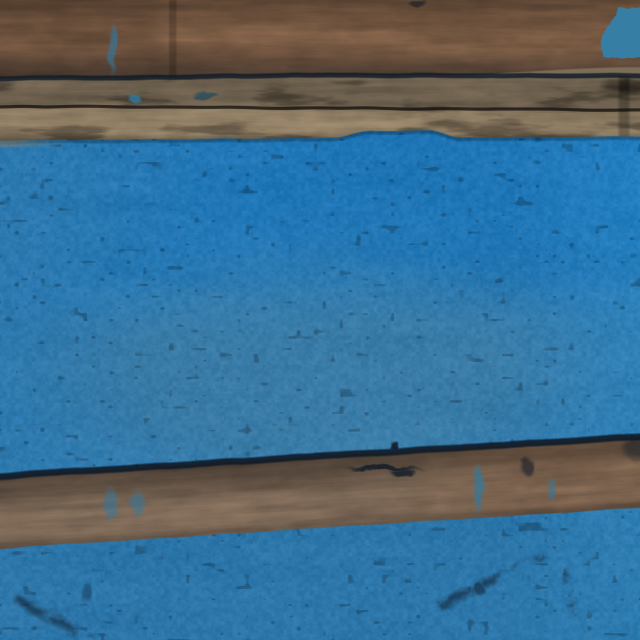
This texture is drawn by a Shadertoy shader. Its source:

```glsl
const vec3 BLUE_DEEP = vec3(0.125, 0.465, 0.715);
const vec3 BLUE_FADED = vec3(0.225, 0.485, 0.655);
const vec3 BLUE_LOW = vec3(0.17, 0.46, 0.66);
const vec3 PAINT = vec3(0.2, 0.47, 0.61);
const vec3 INK = vec3(0.06, 0.1, 0.15);
const vec3 BROWN_DARK = vec3(0.29, 0.23, 0.19);
const vec3 BROWN = vec3(0.475, 0.355, 0.265);
const vec3 TAN_GREY = vec3(0.42, 0.37, 0.3);
const vec3 TAN_LIGHT = vec3(0.56, 0.49, 0.39);
const vec3 WOOD_GREY = vec3(0.46, 0.385, 0.32);
const float FIBRE = 0.34;
const float SPECKLE = 0.075;
const float SEAM = 0.878;

float hash(vec2 p) {
  vec3 q = fract(p.xyx * 0.1031);
  q += dot(q, q.yzx + 33.33);
  return fract((q.x + q.y) * q.z);
}

float noise(vec2 p) {
  vec2 i = floor(p), f = fract(p);
  f = f * f * (3.0 - 2.0 * f);
  return mix(mix(hash(i), hash(i + vec2(1, 0)), f.x),
             mix(hash(i + vec2(0, 1)), hash(i + vec2(1, 1)), f.x), f.y);
}

float fbm(vec2 p) {
  float sum = 0.0, amp = 0.53;
  for (int i = 0; i < 4; i++, amp *= 0.5) {
    sum += amp * noise(p);
    p = p * 2.03 + 17.1;
  }
  return sum;
}

// Smooth step that may also fall
float ramp(float a, float b, float x) {
  x = clamp((x - a) / (b - a), 0.0, 1.0);
  return x * x * (3.0 - 2.0 * x);
}

float segment(vec2 p, vec2 a, vec2 b) {
  vec2 d = b - a;
  return length(p - a - d * clamp(dot(p - a, d) / dot(d, d), 0.0, 1.0));
}

float blot(vec2 p, float x, float y, float rx, float ry) {
  return ramp(1.25, 0.55, length((p - vec2(x, y)) / vec2(rx, ry)));
}

float above(float y, float edge) {
  float soft = max(0.0016, 0.75 / iResolution.y);
  return ramp(-soft, soft, y - edge);
}

float line(float y, float centre, float width) {
  return ramp(width, width * 0.4, abs(y - centre));
}

vec3 fibres(vec3 col, vec2 p) {
  return col * (1.0 + FIBRE * (fbm(p * vec2(7, 95)) + 0.5 * fbm(p * vec2(32, 60)) - 0.75));
}

vec3 panel(vec2 p, vec2 q) {
  float fade = ramp(0.68, 0.46, p.y + 0.08 * fbm(p * vec2(4, 14)) - 0.04);
  fade *= 0.55 + 0.45 * blot(p, 0.5, 0.42, 0.42, 0.2);
  vec3 col = mix(BLUE_DEEP, BLUE_FADED, max(fade, 0.45 * ramp(0.4, 0.0, p.x)));
  col = mix(col, BLUE_LOW, ramp(0.25, 0.15, p.y));
  col += ramp(0.75, 1.0, p.x) * vec3(0.006, 0.024, 0.03);
  col += 0.04 * (fbm(p * vec2(5, 28)) - 0.5);
  col += SPECKLE * (0.6 * noise(p * 150.0) + 0.4 * noise(p * 290.0) - 0.5);
  col *= 1.0 - 0.22 * ramp(0.83, 0.96, noise(p * vec2(75, 110)));
  // Scuffs
  float d = segment(q, vec2(0.69, 0.055), vec2(0.76, 0.09));
  d = min(d, segment(q, vec2(0.76, 0.09), vec2(0.85, 0.13)));
  d = min(d, segment(q, vec2(0.03, 0.065), vec2(0.14, 0.0)));
  d = min(d, segment(q, vec2(0.88, 0.11), vec2(0.895, 0.04)));
  float scuff = ramp(0.014, 0.0, d) * ramp(0.35, 0.65, fbm(p * 38.0));
  scuff = max(scuff, blot(q, 0.748, 0.081, 0.011, 0.011));
  scuff = max(scuff, 0.6 * blot(q, 0.135, 0.075, 0.009, 0.014));
  scuff = max(scuff, 0.6 * blot(q, 0.781, 0.56, 0.007, 0.004));
  return mix(col, INK, 0.55 * scuff);
}

vec3 topPole(vec2 p, vec2 q) {
  float t = (p.y - SEAM) / (1.0 - SEAM);
  vec3 col = mix(BROWN_DARK, BROWN, ramp(-0.05, 0.45, t));
  col = fibres(col * (1.0 - 0.2 * ramp(0.55, 1.0, t)), p);
  col *= 1.0 - 0.2 * line(p.x, 0.27, 0.008) - 0.1 * ramp(0.27, 0.23, p.x);
  col = mix(col, INK, 0.6 * blot(q, 0.652, 0.995, 0.014, 0.005));
  float pale = above(SEAM + 0.017 * ramp(0.6, 1.0, p.x), p.y);
  col = mix(col, TAN_GREY * 1.15, pale * ramp(0.6, 0.72, p.x));
  col = mix(col, PAINT, 0.65 * blot(q, 0.176, 0.925, 0.007, 0.036));
  float corner = above(q.x, 0.942 + 0.025 * ramp(0.94, 0.985, p.y));
  return mix(col, PAINT * 1.05, corner * above(q.y, 0.91) * above(0.987, q.y));
}

vec3 middlePole(vec2 p, vec2 q) {
  float crack = 0.833 - 0.006 * p.x + 0.002 * noise(p.xx * 14.0);
  vec3 col = mix(TAN_LIGHT, TAN_GREY, ramp(-0.008, 0.006, p.y - crack));
  col = fibres(col, p + 3.7) * (1.0 - 0.32 * ramp(0.802, 0.782, p.y + 0.012 * fbm(p * 16.0)));
  col *= 1.0 - 0.3 * ramp(0.55, 0.75, fbm(p * vec2(9, 45) + 5.0));
  col *= 1.0 - 0.65 * line(p.y, crack, 0.0035);
  col *= 1.0 - 0.25 * line(p.x, 0.975, 0.012) - 0.3 * blot(q, 0.98, 0.867, 0.04, 0.012);
  col = mix(col, PAINT, 0.8 * blot(q, 0.212, 0.847, 0.01, 0.007));
  return mix(col, PAINT * 0.6, 0.7 * blot(q, 0.32, 0.851, 0.018, 0.006));
}

vec3 lowerPole(vec2 p, vec2 q, float t) {
  vec3 col = WOOD_GREY * mix(1.08, 0.68, ramp(0.35, 1.0, t));
  col = mix(col, BROWN, 0.45 * ramp(0.55, 0.85, p.x));
  col = fibres(col * (0.78 + 0.22 * ramp(0.0, 0.22, t)), p - vec2(0, 0.063 * p.x));
  // Split, knot and end node
  float dark = max(blot(q, 0.6, 0.268, 0.055, 0.005), blot(q, 0.63, 0.261, 0.02, 0.006));
  dark = max(dark, 0.7 * blot(q, 0.823, 0.271, 0.012, 0.015));
  dark = max(dark, 0.6 * blot(q, 1.0, 0.3, 0.025, 0.022));
  float stain = max(blot(q, 0.172, 0.212, 0.011, 0.026), blot(q, 0.215, 0.212, 0.012, 0.02));
  stain = max(stain, 1.3 * blot(q, 0.747, 0.237, 0.009, 0.036));
  stain = max(stain, blot(q, 0.86, 0.235, 0.006, 0.018));
  return mix(mix(col, INK, 0.8 * dark), PAINT, 0.55 * stain);
}

void mainImage(out vec4 fragColor, in vec2 fragCoord) {
  vec2 p = fragCoord / iResolution.xy;
  vec2 q = p + 0.014 * (vec2(fbm(p * 45.0), fbm(p * 45.0 + 9.0)) - 0.5);
  float wobble = 0.003 * (fbm(vec2(18.0 * p.x, 0)) - 0.5);
  vec3 col = panel(p, q);
  // Lower pole and its shadow
  float top = 0.256 + 0.062 * p.x + wobble, bottom = 0.143 + 0.064 * p.x + wobble;
  vec3 wood = lowerPole(p, q, (p.y - bottom) / (top - bottom));
  col = mix(col, wood, above(p.y, bottom) * above(top, p.y));
  col = mix(col, INK, 0.9 * max(line(p.y, top, 0.0075), blot(q, 0.617, 0.3, 0.007, 0.009)));
  // Upper poles, with paint lapping over the rim
  float lap = 0.011 * ramp(0.52, 0.58, p.x) * ramp(0.72, 0.67, p.x);
  float rim = 0.781 + 0.006 * p.x + wobble + lap;
  col *= 1.0 - 0.25 * line(p.y, rim, 0.008);
  col = mix(col, TAN_LIGHT, 0.5 * line(p.y, 0.776, 0.008) * ramp(0.12, 0.0, p.x));
  col = mix(col, middlePole(p, q), above(p.y, rim));
  float seam = SEAM + 0.004 * ramp(0.1, 0.5, p.x) + wobble;
  col = mix(col, topPole(p, q), above(p.y, seam));
  col = mix(col, INK, 0.8 * line(p.y, seam, 0.0055));
  fragColor = vec4(clamp(col, 0.0, 1.0), 1.0);
}
```
